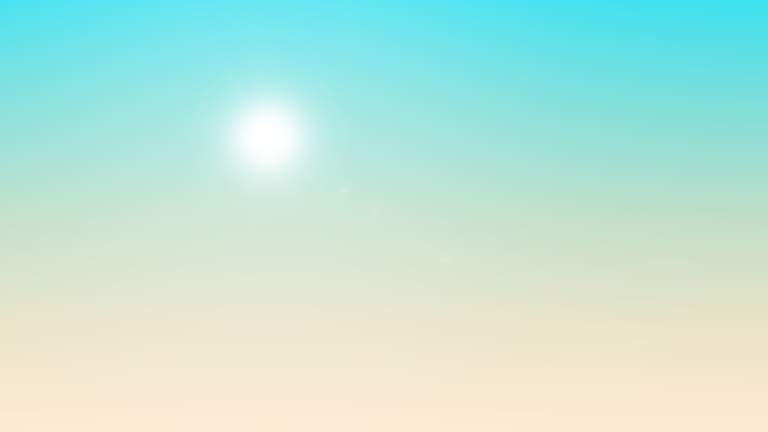
Reproduce this background procedurally as a Shadertoy shader.

```glsl
#define SUN_POS vec2(0.620, 0.681)
#define FLARE_AXIS vec2(0.770, -0.530)
#define CORE_RADIUS 0.055
#define HALO_RADIUS 0.100
#define HAZE_RADIUS 0.580
#define HAZE_STRENGTH 0.30
#define RING_RADIUS 0.172
#define RAY_COUNT 48.0
#define RAY_STRENGTH 0.035

float hash(float n) {
    return fract(sin(n * 12.9898) * 43758.5453);
}

float gauss(float d, float radius) {
    float q = d / radius;
    return exp(-q * q);
}

// Lightens a colour toward white, never past it
vec3 screenBlend(vec3 base, vec3 light) {
    return 1.0 - (1.0 - base) * (1.0 - clamp(light, 0.0, 1.0));
}

// Vertical gradient from warm sand to turquoise
vec3 skyColor(float y) {
    vec3 stops[5] = vec3[5](
        vec3(1.000, 0.918, 0.824),
        vec3(0.915, 0.890, 0.780),
        vec3(0.750, 0.870, 0.780),
        vec3(0.500, 0.870, 0.850),
        vec3(0.235, 0.880, 0.940));
    vec3 color = stops[0];
    for (int i = 1; i < 5; i++) {
        color = mix(color, stops[i], clamp(y * 4.0 - float(i - 1), 0.0, 1.0));
    }
    return color;
}

// Smooth angular noise that wraps around the full turn
float rayNoise(vec2 dir) {
    float turn = (atan(dir.y, dir.x) / 6.2831853 + 0.5) * RAY_COUNT;
    float cell = floor(turn);
    float a = hash(mod(cell, RAY_COUNT));
    float b = hash(mod(cell + 1.0, RAY_COUNT));
    return mix(a, b, smoothstep(0.0, 1.0, fract(turn)));
}

// Core, halo, wide haze, thin ring and faint rays
vec3 addSun(vec3 color, vec2 p) {
    vec2 offset = p - SUN_POS;
    float r = length(offset);
    float rays = pow(rayNoise(offset + 1e-5), 3.0);
    rays *= RAY_STRENGTH * smoothstep(0.04, 0.14, r) * gauss(r, 0.32);
    float ring = 0.02 * gauss(r - RING_RADIUS, 0.007);
    color = screenBlend(color, vec3(HAZE_STRENGTH * gauss(r, HAZE_RADIUS)));
    color = screenBlend(color, vec3(gauss(r, HALO_RADIUS)));
    color = screenBlend(color, vec3(gauss(r, CORE_RADIUS)));
    return screenBlend(color, vec3(rays + ring));
}

// Small lens ghosts strung along one axis, then a large pale disc
vec3 addFlares(vec3 color, vec2 p) {
    vec3 along = vec3(0.229, 0.322, 0.536);
    vec3 strength = vec3(0.22, 0.10, 0.24);
    for (int i = 0; i < 3; i++) {
        float d = length(p - SUN_POS - FLARE_AXIS * along[i]);
        float glow = 0.65 * gauss(d, 0.007) + 0.35 * gauss(d, 0.020);
        vec3 tint = i == 1 ? vec3(0.6, 1.0, 1.0) : vec3(1.0, 1.0, 0.75);
        color = screenBlend(color, tint * strength[i] * glow);
    }
    float d = length(p - SUN_POS - FLARE_AXIS);
    float disc = 0.035 * (1.0 - smoothstep(0.085, 0.115, d));
    return screenBlend(color, vec3(1.0, 0.9, 0.7) * disc);
}

void mainImage(out vec4 fragColor, in vec2 fragCoord) {
    vec2 p = fragCoord / iResolution.y;
    // Keep the layout tied to the canvas width
    p.x *= (16.0 / 9.0) * iResolution.y / iResolution.x;
    vec3 color = skyColor(p.y);
    color = addSun(color, p);
    color = addFlares(color, p);
    fragColor = vec4(color, 1.0);
}
```
